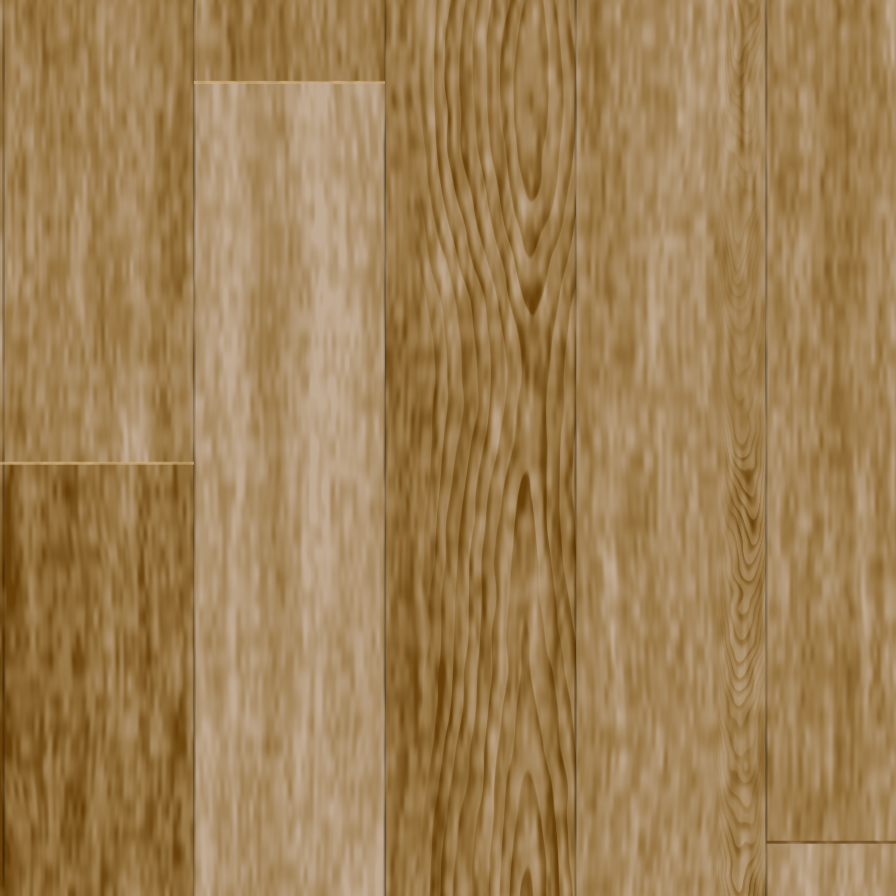
This texture is drawn by a Shadertoy shader. Its source:

```glsl
float hash(vec2 p) {
    vec3 q = fract(vec3(p.xyx) * 0.1031);
    q += dot(q, q.yzx + 33.33);
    return fract((q.x + q.y) * q.z);
}

// Value noise centred on zero
float noise(vec2 p) {
    vec2 i = floor(p), f = fract(p);
    f = f * f * (3.0 - 2.0 * f);
    float low = mix(hash(i), hash(i + vec2(1, 0)), f.x);
    float high = mix(hash(i + vec2(0, 1)), hash(i + vec2(1, 1)), f.x);
    return mix(low, high, f.y) - 0.5;
}

// Straight grain: broad bands, streaks, fibres and short pores
float straightGrain(vec2 p) {
    p.x += 0.012 * noise(p * vec2(9, 4)) + 0.004 * noise(p * vec2(30, 14));
    float grain = 0.20 * noise(p * vec2(17, 1.3));
    grain += 0.24 * noise(p * vec2(55, 3));
    grain += 0.26 * noise(p * vec2(125, 11) + 7.0);
    grain += 0.30 * noise(p * vec2(210, 42) + 19.0);
    return grain + 0.10 * noise(p * vec2(70, 60) + 31.0);
}

// Nested arches around a heart line, with a pinch between two swellings
float cathedralRings(vec2 p) {
    float dx = p.x - 0.592 + 0.014 * noise(vec2(2.0, p.y * 5.0));
    float phase = (p.y - 0.56) * (p.y > 0.56 ? 9.0 : 5.0);
    float ring = sqrt(dx * dx + 0.00006) / 0.0148 + 1.5 * cos(phase);
    ring += 0.9 * noise(p * vec2(22, 5)) + 0.35 * noise(p * vec2(60, 24));
    float saw = fract(ring);
    float line = smoothstep(0.35, 0.85, saw) * (1.0 - smoothstep(0.88, 1.0, saw));
    float strength = 0.75 + 0.7 * noise(p * vec2(40, 9) + 5.0);
    return line * strength * smoothstep(0.455, 0.495, p.x);
}

// Narrow column of stacked curls
float curls(vec2 p) {
    float dx = p.x - 0.832 + 0.016 * noise(vec2(8.0, p.y * 7.0));
    float wave = p.y * 40.0 - pow(dx / 0.013, 2.0);
    wave += 2.2 * noise(p * vec2(45, 14)) + 0.8 * noise(p * vec2(90, 50));
    float line = smoothstep(0.35, 0.8, fract(wave)) * (1.0 - smoothstep(0.85, 1.0, fract(wave)));
    float patches = 0.6 + 0.9 * noise(p * vec2(12, 7) + 3.0);
    return line * patches * exp(-pow(dx / 0.019, 2.0));
}

vec3 woodColor(float tone) {
    vec3 dark = vec3(0.41, 0.25, 0.03);
    vec3 honey = vec3(0.60, 0.465, 0.26);
    vec3 pale = vec3(0.735, 0.64, 0.53);
    return tone < 0.5 ? mix(dark, honey, tone * 2.0) : mix(honey, pale, tone * 2.0 - 1.0);
}

void mainImage(out vec4 fragColor, in vec2 fragCoord) {
    vec2 uv = fragCoord / iResolution.xy;
    float pixel = 1.0 / iResolution.y;

    // Plank layout
    float upperTone[5] = float[5](0.60, 0.56, 0.47, 0.66, 0.64);
    float lowerTone[5] = float[5](0.30, 0.83, 0.47, 0.66, 0.86);
    float jointHeight[5] = float[5](0.483, 0.908, -1.0, -1.0, 0.060);
    float column = (uv.x - 0.004) / 0.2128;
    int plank = clamp(int(floor(column)), 0, 4);
    float across = fract(column);
    float jointOffset = uv.y - jointHeight[plank];
    float isUpper = smoothstep(-pixel, pixel, jointOffset);
    float tone = mix(lowerTone[plank], upperTone[plank], isUpper);

    // Grain, shifted so that each board differs
    vec2 boardShift = vec2(float(plank) * 3.7, step(0.0, jointOffset) * 11.3);
    float contrast = 1.65 - 0.75 * tone;
    tone += contrast * straightGrain(uv + boardShift);

    // Figure of the single planks
    if (plank == 2) {
        tone += 0.11 * smoothstep(0.455, 0.50, uv.x) - 0.42 * cathedralRings(uv);
    } else {
        tone += 0.10 * exp(-pow((across - 0.70) / 0.17, 2.0)) - 0.02;
    }
    if (plank == 3) tone -= 0.36 * curls(uv);
    vec3 color = woodColor(clamp(tone, 0.0, 1.08));

    // Dark seams along the planks
    float seamDistance = abs(column - round(column)) * 0.2128;
    float seam = 1.0 - smoothstep(0.0004, 0.0012 + pixel, seamDistance);
    color *= 1.0 - seam * (0.22 + 0.25 * noise(vec2(column * 5.0, uv.y * 25.0)));

    // Worn end joints: bright on the left planks, dark on the right
    float joint = 1.0 - smoothstep(0.0008, 0.0014 + pixel, abs(jointOffset));
    vec3 jointColor = plank < 2 ? vec3(0.80, 0.68, 0.48) : vec3(0.43, 0.29, 0.12);
    color = mix(color, jointColor, joint * (0.7 + 0.5 * noise(uv * vec2(120, 1))));

    fragColor = vec4(color, 1.0);
}
```
